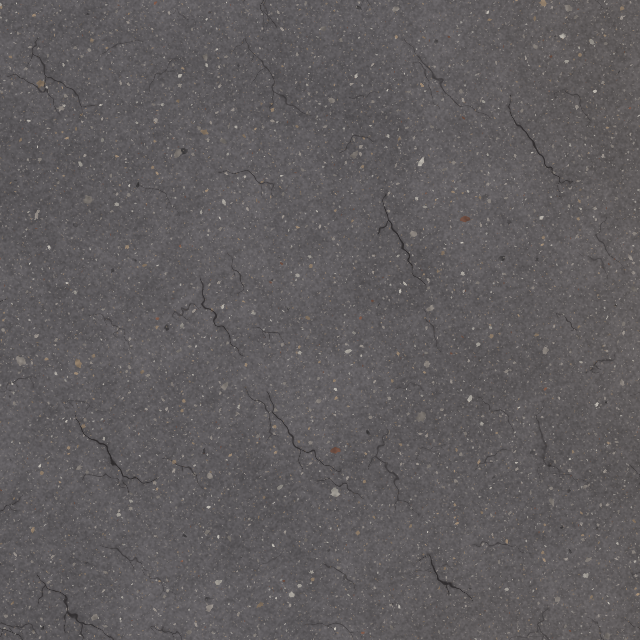
Reproduce this texture procedurally as a WebGL 2 fragment shader.

```glsl
#version 300 es
precision highp float;
// Worn asphalt: a grey binder of layered value noise, strewn with angular
// stone chips on turned, jittered grids and split by thin wandering cracks,
// each one a chain of short segments whose heading drifts at every joint.
uniform vec2 u_resolution;
out vec4 fragColor;

float hash(vec2 p) {
    return fract(sin(dot(p, vec2(127.1, 311.7))) * 43758.5453);
}

vec4 hash4(vec2 p) {
    return vec4(hash(p), hash(p + 17.3), hash(p + 41.9), hash(p + 73.1));
}

mat2 rotation(float angle) {
    return mat2(cos(angle), sin(angle), -sin(angle), cos(angle));
}

float noise(vec2 p) {
    vec2 i = floor(p), f = fract(p);
    f = f * f * (3.0 - 2.0 * f);
    return mix(mix(hash(i), hash(i + vec2(1, 0)), f.x),
               mix(hash(i + vec2(0, 1)), hash(i + vec2(1, 1)), f.x), f.y);
}

float segmentDistance(vec2 p, vec2 a, vec2 b) {
    vec2 ab = b - a;
    return length(p - a - ab * clamp(dot(p - a, ab) / dot(ab, ab), 0.0, 1.0));
}

// Mostly grey-beige stone, with some tan, pale and rusty pieces
vec3 stoneColor(float pick, float shade) {
    vec3 c = vec3(0.62, 0.59, 0.56);
    if (pick > 0.68) c = vec3(0.64, 0.55, 0.45);
    if (pick > 0.84) c = vec3(0.79, 0.77, 0.73);
    if (pick > 0.97) c = vec3(0.50, 0.33, 0.26);
    return c * mix(0.78, 1.1, shade);
}

// One chip per kept cell of a turned grid: rgb is its colour, a its coverage
vec4 chips(vec2 p, float grid, float keep, float minR, float maxR, float px) {
    p = rotation(grid * 0.73) * p + 3.0;
    vec2 id = floor(p * grid);
    vec4 r = hash4(id + grid), s = hash4(id + grid + 7.7);
    if (r.x > keep) return vec4(0.0);
    vec2 q = p - (id + 0.2 + 0.6 * r.yz) / grid;
    q = rotation(r.w * 6.283) * q;
    q.y *= 1.0 + 0.9 * s.x;
    q.x += 0.8 * q.y * (s.y - 0.5);
    float radius = mix(minR, maxR, s.z * s.z);
    float ragged = 0.7 * radius * (noise(q / radius * 1.3 + 50.0 * s.xy) - 0.5);
    q = abs(q);
    float d = max(q.x, 0.5 * q.x + 0.87 * q.y) - radius + ragged;
    return vec4(stoneColor(s.w, s.y), 1.0 - smoothstep(-0.7 * px, 0.7 * px, d));
}

// Darkness of the cracks that start in the surrounding grid cells
float cracks(vec2 p, float grid, float keep, float width, float heading,
             float spread, float bend, float px) {
    float dark = 0.0;
    for (int k = 0; k < 9; k++) {
        vec2 id = floor(p * grid) + vec2(k % 3, k / 3) - 1.0;
        vec4 r = hash4(id + grid * 3.1);
        if (r.x > keep) continue;
        vec2 a = (id + 0.2 + 0.6 * r.yz) / grid;
        float angle = heading + (r.w - 0.5) * spread;
        float stride = mix(0.06, 0.115, hash(id + 5.5)) / grid;
        float strength = mix(0.45, 1.0, hash(id + 9.2));
        for (int n = 0; n < 7; n++) {
            float t = float(n) / 6.0;
            float turn = hash(id + 2.7 * float(n) + 0.4);
            float dir = angle + (turn - 0.5) * 1.1;
            vec2 b = a + stride * vec2(cos(dir), sin(dir));
            float d = segmentDistance(p, a, b);
            float w = width * (1.0 - 0.6 * abs(2.0 * t - 0.9));
            // Occasional side twig
            if (turn > 0.84) {
                vec2 tip = a + 1.1 * stride * vec2(cos(dir - 1.3), sin(dir - 1.3));
                d = min(d, segmentDistance(p, a, tip) + 0.4 * w);
            }
            float core = 1.0 - smoothstep(w - 0.7 * px, w + 0.7 * px, d);
            float shoulder = 0.2 * (1.0 - smoothstep(0.0, 4.0 * width, d));
            dark = max(dark, strength * max(core, shoulder));
            a = b;
            angle += bend;
        }
    }
    return dark;
}

void main() {
    vec2 p = gl_FragCoord.xy / u_resolution.y;
    float px = 1.0 / u_resolution.y;

    // Binder: broad stains, mottling and fine grit, each on its own axes
    vec2 u = rotation(0.6) * p + 2.0, v = rotation(1.1) * p + 5.0;
    float tone = 0.367 + 0.030 * (noise(u * 5.0) - 0.5) + 0.028 * (noise(v * 21.0) - 0.5)
               + 0.030 * (noise(u * 90.0) - 0.5) + 0.050 * (noise(v * 210.0) - 0.5)
               + 0.055 * (noise(u * 390.0) - 0.5);
    vec3 color = tone * vec3(1.012, 0.982, 1.008);
    color += vec3(0.009, 0.004, -0.005) * smoothstep(0.5, 1.05, p.x + 0.3 * noise(u * 3.0) - 0.15);

    // Small dark pits
    vec4 pit = chips(p, 25.0, 0.07, 0.002, 0.006, px);
    color *= 1.0 - pit.a * (0.08 + 0.35 * noise(v * 170.0));

    // Stone chips, from grit to pebbles
    vec4 dust = chips(p, 211.0, 0.35, 0.0004, 0.0013, px);
    color = mix(color, dust.rgb, 0.42 * dust.a);
    vec4 grit = chips(p, 137.0, 0.33, 0.0006, 0.0018, px);
    color = mix(color, grit.rgb, 0.62 * grit.a);
    vec4 fleck = chips(p, 71.0, 0.26, 0.0011, 0.0032, px);
    color = mix(color, fleck.rgb, 0.8 * fleck.a);
    vec4 pebble = chips(p, 26.0, 0.14, 0.0026, 0.0075, px);
    color = mix(color, pebble.rgb * (0.78 + 0.3 * noise(v * 190.0)), 0.8 * pebble.a);

    // Cracks: long ones falling to the right, short ones nearly level
    vec2 wander = vec2(noise(u * 105.0), noise(v * 105.0 + 31.0)) - 0.5;
    vec2 sway = vec2(noise(u * 26.0), noise(v * 26.0 + 57.0)) - 0.5;
    vec2 q = p + 0.009 * wander + 0.016 * sway;
    float dark = cracks(q, 4.0, 0.8, 0.0015, -1.4, 0.6, 0.13, px);
    dark = max(dark, 0.7 * cracks(q + 0.06, 8.0, 0.65, 0.0011, 0.2, 1.9, -0.13, px));
    color = mix(color, vec3(0.15, 0.14, 0.145), 0.85 * dark);

    fragColor = vec4(color, 1.0);
}
```
